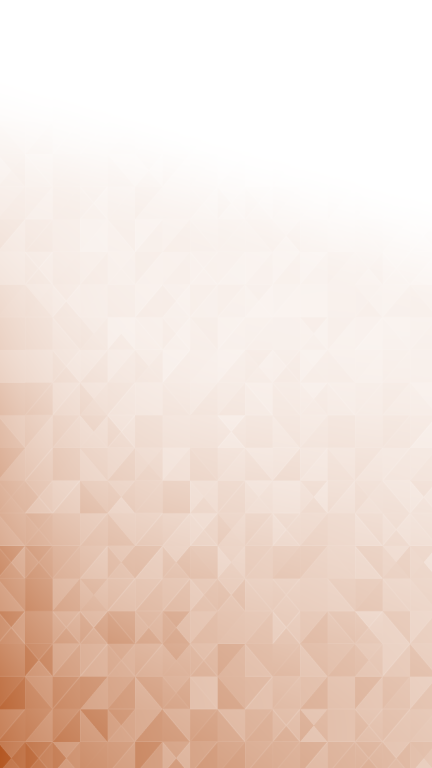
Write a Shadertoy shader that draws this background.

```glsl
// A warm copper wash fading to white at the top, over a grid of cells cut into
// triangles. A smooth ink density is scaled per facet by hashed tones, and
// thin pale seams follow the cell sides and the diagonals.

#define GRID vec2(15.71, 23.52)
#define GRID_OFFSET vec2(0.09, 0.20)
#define INK vec3(0.34, 0.76, 1.0)
#define FACET_CONTRAST 0.40
#define SEAM_WIDTH 0.035
#define SEAM_STRENGTH 0.16
#define VEIL_DENSITY 0.07
#define GLOW_DENSITY 0.19
#define SAMPLES 3

float hash(vec2 p) {
    return fract(sin(dot(p, vec2(127.1, 311.7))) * 43758.5453);
}

// Smooth ink density: pale veil, deep lower wash and a glow on the left side
float inkDensity(vec2 uv) {
    float depth = 1.0 - uv.y;
    float veilTop = 0.09 + 0.16 * uv.x;
    float veil = VEIL_DENSITY * smoothstep(veilTop, veilTop + 0.17, depth);
    float wash = (0.52 - 0.26 * uv.x) * smoothstep(0.40, 1.10, depth);
    float glow = GLOW_DENSITY * exp(-6.0 * uv.x) * smoothstep(0.18, 0.58, depth);
    return veil + wash + glow;
}

float seamLine(float distanceToLine) {
    return 1.0 - smoothstep(0.0, SEAM_WIDTH, abs(distanceToLine));
}

// Density factor from the facet tone and the seams
float facetFactor(vec2 gridPos) {
    vec2 cell = floor(gridPos);
    vec2 local = fract(gridPos);
    float rising = local.x - local.y;
    float falling = local.x + local.y - 1.0;

    // Each cell has a rising cut, a falling cut, both or none
    float kind = hash(cell + 17.3);
    float hasRising = step(kind, 0.68);
    float hasFalling = step(0.42, kind) * step(kind, 0.88);
    vec2 side = vec2(step(0.0, rising) * hasRising,
                     step(0.0, falling) * hasFalling);

    // Cell tone, triangle tone and a slight slope across the facet
    float cellTone = hash(cell + 5.7) - 0.5;
    float facetTone = hash(cell + side * vec2(0.37, 0.61) + 41.9) - 0.5;
    float slope = (local.y - 0.5) * (hash(cell + 73.1) - 0.5);
    float tone = 0.45 * cellTone + 0.75 * facetTone + 0.25 * slope;

    // Seams vary in strength from one cell to the next
    float diagonal = max(seamLine(rising * 0.707) * hasRising,
                         seamLine(falling * 0.707) * hasFalling);
    float border = max(seamLine(local.y) * hash(cell + 91.4),
                       seamLine(local.x) * 0.7 * hash(cell + 29.6));
    float seam = max(diagonal * hash(cell + 62.8), border);
    return 1.0 + FACET_CONTRAST * tone - SEAM_STRENGTH * seam;
}

void mainImage(out vec4 fragColor, in vec2 fragCoord) {
    // Average a small grid of samples to smooth the facet edges
    float density = 0.0;
    for (int j = 0; j < SAMPLES; j++) {
        for (int i = 0; i < SAMPLES; i++) {
            vec2 jitter = (vec2(i, j) + 0.5) / float(SAMPLES) - 0.5;
            vec2 uv = (fragCoord + jitter) / iResolution.xy;
            density += inkDensity(uv) * facetFactor(uv * GRID + GRID_OFFSET);
        }
    }
    density /= float(SAMPLES * SAMPLES);
    fragColor = vec4(clamp(1.0 - density * INK, 0.0, 1.0), 1.0);
}
```
